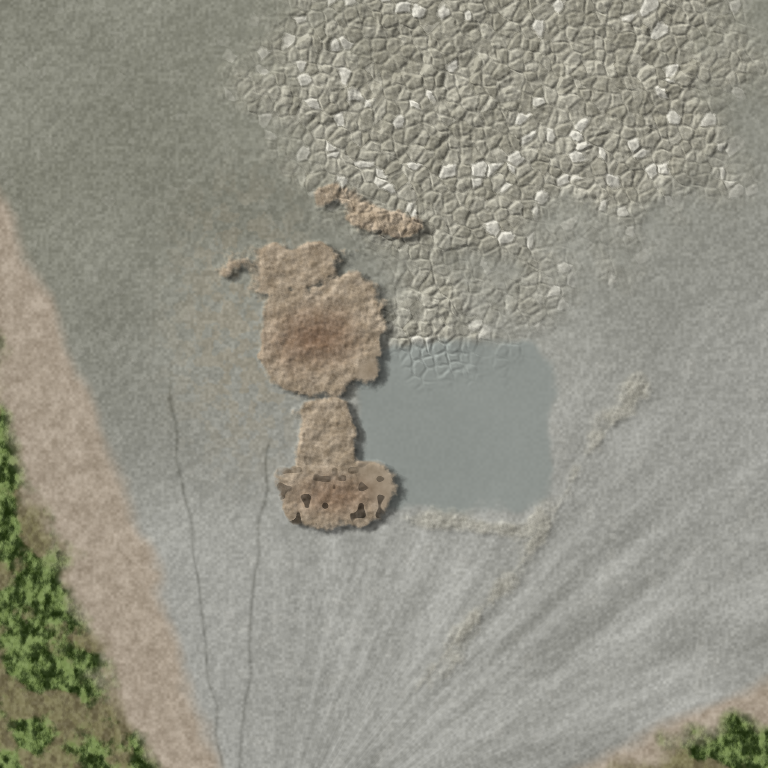
Reproduce this texture procedurally as a Shadertoy shader.

```glsl
float hash(vec2 p) {
    vec3 q = fract(p.xyx * 0.1031);
    q += dot(q, q.yzx + 33.33);
    return fract((q.x + q.y) * q.z);
}

float noise(vec2 p) {
    vec2 i = floor(p), f = fract(p);
    f = f * f * (3.0 - 2.0 * f);
    return mix(mix(hash(i), hash(i + vec2(1, 0)), f.x),
               mix(hash(i + vec2(0, 1)), hash(i + 1.0), f.x), f.y);
}

// Centred on zero
float fbm(vec2 p) {
    float sum = -0.48, amp = 0.5;
    for (int i = 0; i < 5; i++) {
        sum += amp * noise(p);
        p = mat2(1.6, 1.2, -1.2, 1.6) * p + 17.3;
        amp *= 0.5;
    }
    return sum;
}

// x: gap to the neighbouring cell, y: cell identity
vec2 stones(vec2 p) {
    float near = 9.0, second = 9.0, id = 0.0;
    for (int k = 0; k < 9; k++) {
        vec2 c = floor(p) + vec2(k % 3 - 1, k / 3 - 1);
        float d = length(c + vec2(hash(c), hash(c + 71.0)) - p);
        second = min(second, max(d, near));
        if (d < near) { near = d; id = hash(c + 37.0); }
    }
    return vec2(second - near, id);
}

float ellipse(vec2 p, vec2 centre, vec2 radius) {
    return (length((p - centre) / radius) - 1.0) * min(radius.x, radius.y);
}

float segment(vec2 p, vec2 a, vec2 b) {
    vec2 d = b - a;
    return length(p - a - d * clamp(dot(p - a, d) / dot(d, d), 0.0, 1.0));
}

float inside(float d, float soft) { return 1.0 - smoothstep(-soft, soft, d); }

float moundDistance(vec2 p) {
    float d = ellipse(p, vec2(0.42, 0.56), vec2(0.083, 0.076));
    d = min(d, ellipse(p, vec2(0.385, 0.65), vec2(0.067, 0.032)));
    d = min(d, ellipse(p, vec2(0.455, 0.615), vec2(0.043, 0.034)));
    d = min(d, ellipse(p, vec2(0.433, 0.36), vec2(0.075, 0.043)));
    d = min(d, ellipse(p, vec2(0.425, 0.425), vec2(0.043, 0.058)));
    d = min(d, segment(p, vec2(0.43, 0.75), vec2(0.525, 0.705)) - 0.018);
    return d + fbm(p * 34.0) * 0.042;
}

float ridgeMask(vec2 p) {
    float d = segment(p, vec2(0.53, 0.325), vec2(0.69, 0.31));
    d = min(d, segment(p, vec2(0.83, 0.49), vec2(0.765, 0.41)));
    d = min(d, segment(p, vec2(0.765, 0.41), vec2(0.70, 0.295)));
    d = min(d, segment(p, vec2(0.70, 0.295), vec2(0.54, 0.10)));
    return inside(d + fbm(p * 30.0) * 0.05 - 0.008, 0.009);
}

float gravelMask(vec2 p) {
    float d = ellipse(p, vec2(0.67, 0.88), vec2(0.31, 0.22));
    d = min(d, ellipse(p, vec2(0.59, 0.61), vec2(0.10, 0.045)));
    return inside(d + fbm(p * 11.0) * 0.25, 0.06);
}

float puddleMask(vec2 p) {
    vec2 q = abs(p - vec2(0.592, 0.448)) - vec2(0.075, 0.06);
    float d = length(max(q, 0.0)) + min(max(q.x, q.y), 0.0) - 0.05;
    return inside(d + fbm(p * 22.0) * 0.035, 0.007);
}

float height(vec2 p) {
    float mound = inside(moundDistance(p), 0.008);
    float gravel = gravelMask(p), ridge = ridgeMask(p);
    float rough = 0.25 + 0.9 * mound + 0.85 * gravel + 0.6 * ridge;
    float h = fbm(p * 75.0) * rough * (1.0 - 0.85 * puddleMask(p));
    h += gravel * 0.3 * smoothstep(0.0, 0.4, stones(p * 62.0 + fbm(p * 40.0)).x);
    h += gravel * 0.5 * smoothstep(-0.03, 0.07, fbm(p * 17.0));
    return h + mound * 0.45 + ridge * 0.25;
}

void mainImage(out vec4 fragColor, in vec2 fragCoord) {
    vec2 p = fragCoord / iResolution.xy;
    float broad = fbm(p * 7.0), fine = fbm(p * 85.0);

    // Road tone with streaks fanning out from below
    vec3 col = mix(vec3(0.61, 0.61, 0.585), vec3(0.52, 0.52, 0.47),
                   smoothstep(0.25, 0.95, p.y + 0.35 * (0.5 - p.x)));
    vec2 fan = p - vec2(0.36, -0.12);
    float streak = fbm(vec2(atan(fan.y, fan.x) * 28.0, length(fan) * 7.0));
    col += streak * 0.22 * smoothstep(0.62, 0.25, p.y) * smoothstep(0.26, 0.5, p.x);
    col += broad * 0.13;

    // Broken surface with pale stones
    float gravel = gravelMask(p);
    vec2 stone = stones(p * 62.0 + fbm(p * 40.0));
    col = mix(col, vec3(0.60, 0.585, 0.53) + (stone.y - 0.5) * 0.13, gravel * 0.8);
    float pale = step(0.89, stone.y) * smoothstep(0.08, 0.25, stone.x);
    col = mix(col, vec3(0.76, 0.75, 0.71), pale * (0.1 + 0.55 * gravel));
    float debris = inside(ellipse(p, vec2(0.32, 0.58), vec2(0.09, 0.16)), 0.06);
    col = mix(col, vec3(0.60, 0.57, 0.50), debris * smoothstep(-0.1, 0.1, fine) * 0.6);

    // Wheel track cracks
    float x = p.x + noise(p * 25.0) * 0.012 - 0.006;
    float tracks = inside(abs(x - 0.29 + 0.14 * p.y) - 0.002, 0.003) * smoothstep(0.54, 0.48, p.y);
    tracks += inside(abs(x - 0.315 - 0.08 * p.y) - 0.002, 0.003) * smoothstep(0.46, 0.4, p.y);
    col -= tracks * (0.09 + 0.1 * fine);

    // Smooth damp patch and stony ridge
    float puddle = puddleMask(p);
    col = mix(col, vec3(0.54, 0.56, 0.54) + broad * 0.07, puddle * 0.95);
    col = mix(col, vec3(0.62, 0.605, 0.55), ridgeMask(p) * 0.6);

    // Earth mounds with shaded right flanks
    float mound = inside(moundDistance(p), 0.004);
    col *= 1.0 - 0.42 * inside(moundDistance(p + vec2(-0.012, 0.006)), 0.006);
    vec3 earth = vec3(0.60, 0.545, 0.47) + fine * 0.17;
    float damp = inside(ellipse(p, vec2(0.41, 0.56), vec2(0.065, 0.042)) + broad * 0.08, 0.025);
    damp += 0.8 * inside(ellipse(p, vec2(0.435, 0.355), vec2(0.045, 0.022)), 0.02);
    col = mix(col, mix(earth, vec3(0.44, 0.34, 0.27), damp * 0.65), mound);
    float pits = smoothstep(0.7, 0.78, noise(p * 85.0 + 9.0));
    col *= 1.0 - 0.5 * pits * mound * smoothstep(0.44, 0.32, p.y);

    // Verge of dry soil, then grass
    float ragged = fbm(p * 18.0) * 0.06, right = 1.0 - p.x;
    float soilD = min(p.x - 0.28 + (0.26 + 0.16 * p.y) * p.y, p.y - 0.12 + 0.52 * right);
    float grassD = min(p.x - 0.215 + (0.6 - 0.3 * p.y) * p.y, p.y - 0.073 + 0.45 * right);
    float soil = inside(soilD + ragged * 0.6, 0.014);
    col = mix(col, vec3(0.655, 0.605, 0.54) + fine * 0.16, soil);
    float blades = smoothstep(-0.23, 0.24, fbm(p * vec2(130, 90)));
    vec3 turf = mix(vec3(0.15, 0.20, 0.09), vec3(0.49, 0.56, 0.34), blades);
    turf = mix(turf, vec3(0.52, 0.46, 0.37), smoothstep(0.02, 0.17, fbm(p * 24.0)) * 0.7);
    col = mix(col, turf, inside(grassD + ragged * 1.6, 0.02));

    // Slanting light and grit
    float relief = height(p) - height(p + vec2(-0.0026, 0.0026));
    col *= 1.0 + clamp(relief * 0.85, -0.42, 0.3) * (1.0 - 0.6 * soil);
    col += (noise(p * 260.0) - 0.5) * mix(0.085, 0.02, puddle);
    fragColor = vec4(clamp(col, 0.0, 1.0), 1.0);
}
```
